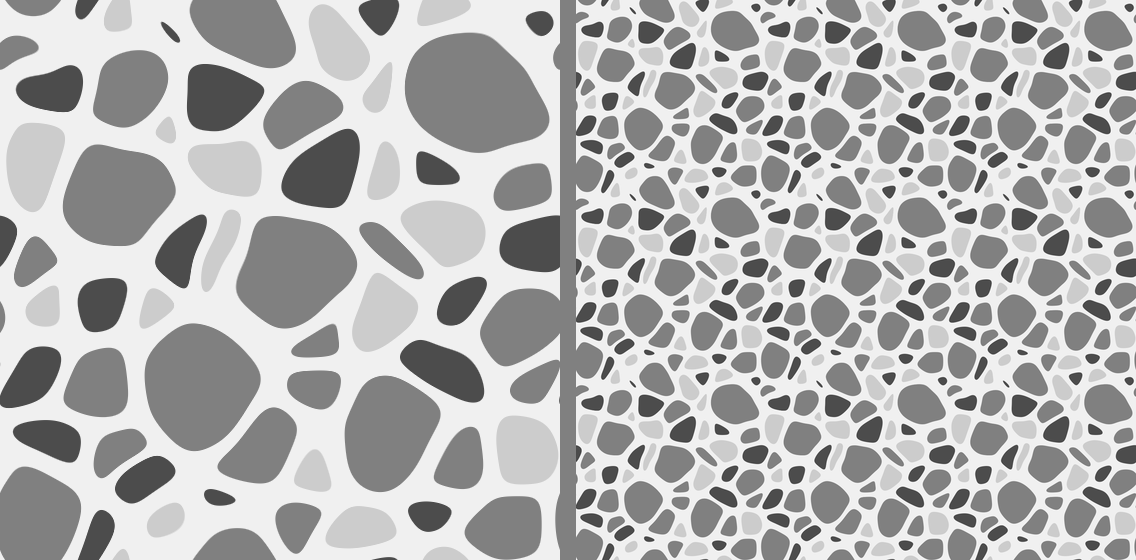
Left: one tile. Right: repeated 3 by 3.
Write a WebGL 2 fragment shader that draws this pattern.

```glsl
#version 300 es
precision highp float;

#define CELLS 8          // stones per side, whole number so the tile wraps
#define JITTER 0.76      // scatter of stone centres inside their cells
#define BEND 0.36        // strength of the outline distortion
#define GAP 0.09         // half width of the joint, in cells
#define ROUNDING 0.08    // corner softness, in cells
#define DARK_SHARE 3.2   // part of eight small stones
#define LIGHT_SHARE 2.3  // part of eight small stones

uniform vec2 u_resolution;
out vec4 fragColor;

const vec3 GROUND = vec3(0.94);
const vec3 LIGHT = vec3(0.80);
const vec3 MIDDLE = vec3(0.50);
const vec3 DARK = vec3(0.30);

ivec2 wrapCell(ivec2 cell) {
    return (cell + CELLS) % CELLS;
}

// Integer hash of a wrapped cell, three values in 0..1
vec3 hash(ivec2 cell, int seed) {
    uvec3 v = uvec3(ivec3(wrapCell(cell), seed));
    v = v * 1664525u + 1013904223u;
    v.x += v.y * v.z;
    v.y += v.z * v.x;
    v.z += v.x * v.y;
    v ^= v >> 16u;
    v.x += v.y * v.z;
    v.y += v.z * v.x;
    v.z += v.x * v.y;
    return vec3(v >> 8u) / 16777216.0;
}

// Smooth two-channel noise that repeats with the tile
vec2 wrappedNoise(vec2 p) {
    ivec2 cell = ivec2(floor(p));
    vec2 f = fract(p);
    f = f * f * f * (f * (f * 6.0 - 15.0) + 10.0);
    vec2 bottom = mix(hash(cell, 7).xy, hash(cell + ivec2(1, 0), 7).xy, f.x);
    vec2 top = mix(hash(cell + ivec2(0, 1), 7).xy, hash(cell + ivec2(1, 1), 7).xy, f.x);
    return mix(bottom, top, f.y) - 0.5;
}

// Large stones lie on a slanted lattice so that they keep apart
bool isLarge(ivec2 cell) {
    ivec2 c = wrapCell(cell);
    return (c.x + 3 * c.y) % CELLS == 0;
}

// Stone centre in xy, power-diagram weight in z
vec3 stoneSite(ivec2 cell) {
    vec3 h = hash(cell, 1);
    float weight = isLarge(cell) ? mix(0.6, 1.15, h.z) : 0.35 * h.z;
    return vec3(vec2(cell) + 0.5 + JITTER * (h.xy - 0.5), weight);
}

// Tones are balanced along each row, with a random start per row
vec3 stoneColor(ivec2 cell) {
    if (isLarge(cell)) return MIDDLE;
    ivec2 c = wrapCell(cell);
    float rank = mod(3.0 * float(c.x) + 8.0 * hash(ivec2(0, c.y), 3).x, 8.0);
    if (rank < DARK_SHARE) return DARK;
    return rank > 8.0 - LIGHT_SHARE ? LIGHT : MIDDLE;
}

void main() {
    vec2 p = gl_FragCoord.xy / u_resolution * float(CELLS);
    float pixel = float(CELLS) / min(u_resolution.x, u_resolution.y);
    p += BEND * wrappedNoise(p);
    ivec2 base = ivec2(floor(p));

    // Stone that owns this point
    ivec2 owner = base;
    float nearest = 1e5;
    for (int y = -2; y <= 2; y++)
    for (int x = -2; x <= 2; x++) {
        ivec2 cell = base + ivec2(x, y);
        vec3 site = stoneSite(cell);
        vec2 offset = p - site.xy;
        float power = dot(offset, offset) - site.z;
        if (power < nearest) {
            nearest = power;
            owner = cell;
        }
    }

    // Soft minimum of the distances to all borders, with its slope
    vec3 own = stoneSite(owner);
    float softness = ROUNDING * (1.0 + 0.7 * own.z);
    float total = 1e-9;
    vec2 slope = vec2(0.0);
    for (int y = -2; y <= 2; y++)
    for (int x = -2; x <= 2; x++) {
        ivec2 cell = base + ivec2(x, y);
        if (cell == owner) continue;
        vec3 site = stoneSite(cell);
        vec2 offset = p - site.xy;
        vec2 span = site.xy - own.xy;
        float spanLength = max(length(span), 0.001);
        float border = (dot(offset, offset) - site.z - nearest) / (2.0 * spanLength);
        float share = exp(-border / softness);
        total += share;
        slope += share * span / spanLength;
    }
    float inset = GAP * mix(0.75, 1.3, hash(owner, 5).x);
    float inside = -softness * log(total) - inset;
    float steepness = max(length(slope) / total, 0.15);

    float coverage = clamp(0.5 + inside / (steepness * pixel), 0.0, 1.0);
    fragColor = vec4(mix(GROUND, stoneColor(owner), coverage), 1.0);
}
```
